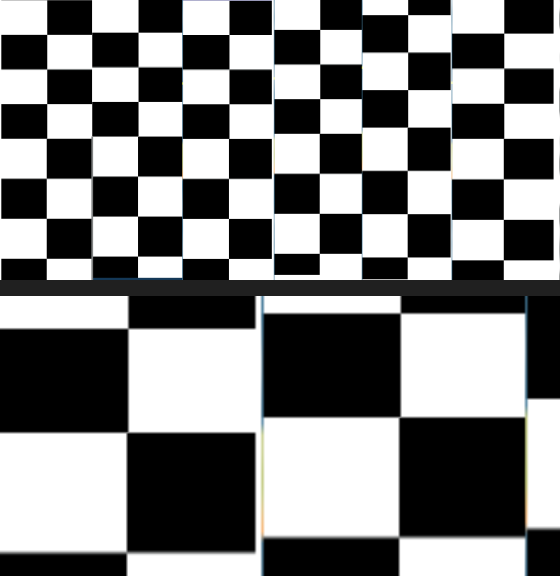
Top, the full canvas; bottom, a detail of the centre.
This pattern is drawn by a Shadertoy shader. Its source:

```glsl
// Six misaligned strips of a black and white checkerboard, two columns each.
// Every strip has its own edges, fold height and row size; rows grow below the
// fold. Thin tinted seams and grey creases mark the joins, worn by noise.

const float UNITS = 384.0;          // design units per canvas height, y down
const int STRIP_COUNT = 6;
const float LOWER_STRETCH = 1.155;  // row growth below the fold
const float LOWER_SHIFT = 0.7;      // column split moves left below the fold
const float MIN_SOFTNESS = 1.3;     // least edge blur
const float SEAM_WIDTH = 1.1;
const float CREASE_WIDTH = 1.6;

const vec3 PAPER = vec3(1.0);
const vec3 GREY = vec3(0.50, 0.51, 0.51);
const vec3 SEAM_BLUE = vec3(0.16, 0.40, 0.54);
const vec3 SEAM_OLIVE = vec3(0.68, 0.72, 0.34);
const vec3 SEAM_ORANGE = vec3(0.95, 0.60, 0.25);
const vec3 SPOT_YELLOW = vec3(0.80, 0.88, 0.20);
const vec3 FOOT_BLUE = vec3(0.08, 0.22, 0.34);
const vec3 TOP_LAVENDER = vec3(0.72, 0.72, 0.90);

// Per strip: left edge, column split, right edge, fold height
const vec4 STRIPS[STRIP_COUNT] = vec4[](
    vec4(1.8, 64.8, 126.5, 190.3), vec4(126.5, 190.0, 250.5, 187.3),
    vec4(250.5, 314.7, 372.8, 190.5), vec4(376.0, 439.2, 496.6, 183.5),
    vec4(496.6, 559.8, 618.0, 175.0), vec4(619.8, 691.6, 759.2, 190.4));

// Per strip: row height above the fold, bottom edge
const vec2 ROWS[STRIP_COUNT] = vec2[](
    vec2(47.5, 390.0), vec2(47.5, 381.0), vec2(47.5, 390.0),
    vec2(47.5, 377.0), vec2(51.4, 383.0), vec2(48.1, 390.0));

float slope(float i) {
    return 2.0 * fract(sin(i * 127.1) * 437.58) - 1.0;
}

// 1D gradient noise, about -1 to 1
float gradientNoise(float x) {
    float i = floor(x), f = fract(x);
    float blend = f * f * f * (f * (f * 6.0 - 15.0) + 10.0);
    return 2.0 * mix(slope(i) * f, slope(i + 1.0) * (f - 1.0), blend);
}

// Filtered coverage of the interval from a to b
float band(float a, float b, float x, float soft) {
    return clamp((x - a) / soft + 0.5, 0.0, 1.0)
         - clamp((x - b) / soft + 0.5, 0.0, 1.0);
}

float line(float center, float width, float x, float soft) {
    return band(center - 0.5 * width, center + 0.5 * width, x, soft);
}

// Smoothed sign that alternates each row; positive just below the fold
float rowSign(float row, float height, float soft) {
    float d = 0.5 - abs(mod(row + 0.5, 2.0) - 1.0);
    return clamp(2.0 * d * height / soft, -1.0, 1.0);
}

vec3 seamColor(float row) {
    vec3 warm = mix(SEAM_OLIVE, SEAM_ORANGE, smoothstep(0.6, 0.95, row));
    vec3 tint = mix(SEAM_BLUE, warm, band(0.1, 1.0, row, 0.1));
    return mix(tint, SPOT_YELLOW, line(-1.6, 0.07, row, 0.03));
}

void mainImage(out vec4 fragColor, in vec2 fragCoord) {
    float pixel = UNITS / iResolution.y;
    float soft = max(pixel, MIN_SOFTNESS);
    vec2 p = vec2(fragCoord.x, iResolution.y - fragCoord.y) * pixel;
    vec3 color = PAPER;

    // Checkered strips with creases
    for (int i = 0; i < STRIP_COUNT; i++) {
        vec4 strip = STRIPS[i];
        float fold = strip.w, upper = ROWS[i].x, bottom = ROWS[i].y;
        bool below = p.y > fold;
        float height = below ? upper * LOWER_STRETCH : upper;
        float row = (p.y - fold) / height;
        float split = strip.y - (below ? LOWER_SHIFT : 0.0);
        float side = clamp(2.0 * (split - p.x) / soft, -1.0, 1.0);
        vec3 tile = vec3(0.5 + 0.5 * side * rowSign(row, height, soft));

        float crease = line(fold - 2.0 * upper, CREASE_WIDTH, p.y, soft)
            + 0.6 * line(fold + upper * LOWER_STRETCH, CREASE_WIDTH, p.y, soft);
        tile = mix(tile, GREY, 0.9 * crease);
        if (i == 1) tile = mix(tile, FOOT_BLUE, band(bottom, UNITS + 9.0, p.y, soft));
        else tile = mix(tile, PAPER, band(bottom, UNITS + 9.0, p.y, soft));
        if (i == 2) tile = mix(tile, TOP_LAVENDER, band(-9.0, 0.9, p.y, soft));
        color = mix(color, tile, band(strip.x, strip.z, p.x, soft));
    }

    // Seams over the left edges; the first one is a plain grey lower seam
    for (int i = 1; i < STRIP_COUNT; i++) {
        vec4 strip = STRIPS[i];
        float height = ROWS[i].x * (p.y > strip.w ? LOWER_STRETCH : 1.0);
        float row = (p.y - strip.w) / height;
        float wear = 0.72 + 0.25 * gradientNoise(p.y * 0.035 + float(i) * 17.3);
        float width = i == 1 ? 2.4 : SEAM_WIDTH;
        float amount = i == 1 ? band(0.0, 9.0, row, 0.03) : wear;
        vec3 tint = i == 1 ? GREY : seamColor(row);
        color = mix(color, tint, amount * line(strip.x, width, p.x, soft));
    }

    // Broken hairline in the right margin
    float broken = smoothstep(-0.1, 0.3, gradientNoise(p.y * 0.025 + 5.0));
    color = mix(color, GREY, broken * line(2.0 * UNITS - 0.7, 1.0, p.x, soft));
    fragColor = vec4(color, 1.0);
}
```
